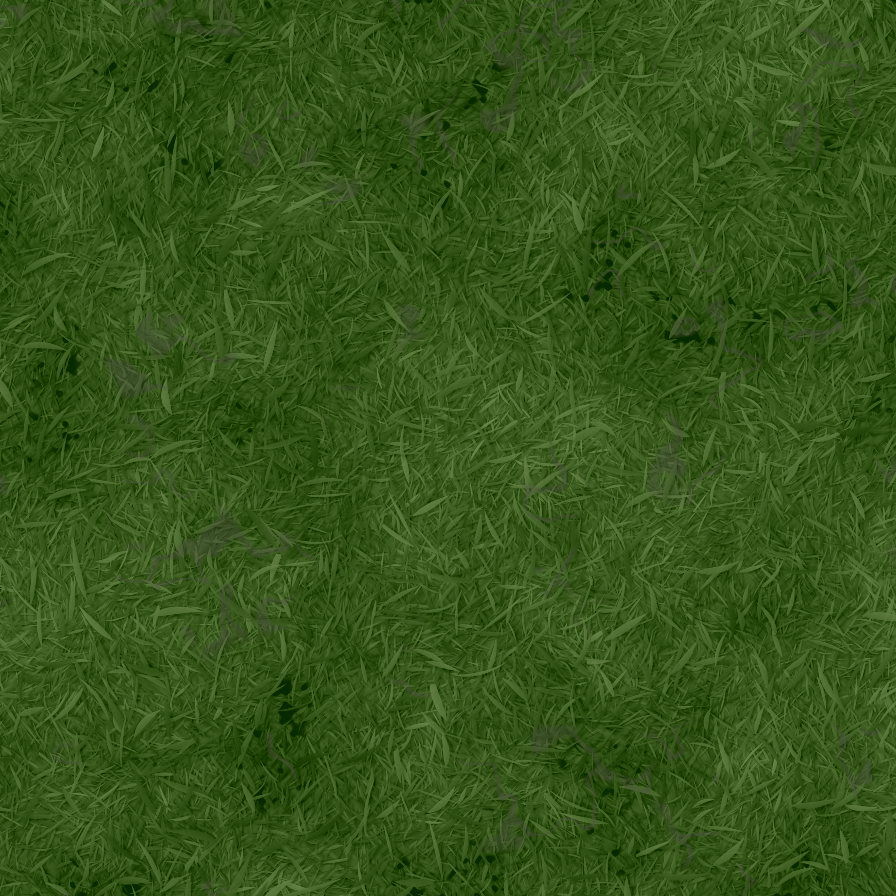
Reproduce this texture procedurally as a Shadertoy shader.

```glsl
// Dense lawn seen from above: layered grass blades in light tufts and dark hollows.
#define LAYERS 15
#define FINE_CELLS 54.0
#define COARSE_CELLS 20.0
#define BLADE_WIDTH 0.074
#define BASE_TONE 0.47
#define TONE_SPREAD 0.98
#define PATCH_GAIN 0.62
#define SHADOW 0.23
#define DARK_GREEN vec3(0.142, 0.272, 0.034)
#define LIGHT_GREEN vec3(0.335, 0.455, 0.215)
#define GREY_TINT vec3(0.030, -0.018, 0.060)

float hash1(vec2 p) {
    vec3 q = fract(p.xyx * 0.1031);
    q += dot(q, q.yzx + 33.33);
    return fract((q.x + q.y) * q.z);
}

vec4 hash4(vec2 p) {
    vec4 q = fract(p.xyxy * vec4(0.1031, 0.1030, 0.0973, 0.1099));
    q += dot(q, q.wzxy + 33.33);
    return fract((q.xxyz + q.yzzw) * q.zywx);
}

float noise(vec2 p) {
    vec2 i = floor(p), f = fract(p);
    f = f * f * (3.0 - 2.0 * f);
    vec2 e = vec2(0.0, 1.0);
    return mix(mix(hash1(i), hash1(i + e.yx), f.x),
               mix(hash1(i + e.xy), hash1(i + e.yy), f.x), f.y);
}

// Lays one curved, tapered blade per grid cell over the tone below.
float bladeLayer(float tone, vec2 uv, float depth, float seed, float tuft, float pixel) {
    float cells = mix(FINE_CELLS, COARSE_CELLS, depth * depth);
    vec2 offset = fract(seed * vec2(0.618, 0.755)) * 50.0;
    vec2 p = uv * cells + offset;
    vec2 home = floor(p - 0.5);
    float aa = pixel * cells;
    float density = mix(1.0, 0.35 + 0.8 * tuft, depth);
    for (int k = 0; k < 4; k++) {
        vec2 cell = home + vec2(k & 1, k >> 1);
        vec4 a = hash4(cell + seed * 17.0);
        vec4 b = fract(a.wzyx * 57.0 + a.yxwz * 13.0);
        if (b.z > density) continue;
        vec2 center = cell + 0.2 + 0.6 * a.xy;

        // Neighbouring blades fan out in loosely shared directions
        vec2 root = (center - offset) / cells;
        float flow = sin(root.x * 27.0 + 3.0 * sin(root.y * 19.0))
                   + sin(root.y * 33.0 - root.x * 14.0 + 2.0);
        float angle = 1.25 + 0.6 * flow + (a.z - 0.5) * 2.2;
        vec2 dir = vec2(cos(angle), sin(angle));
        vec2 d = p - center;
        vec2 q = vec2(dot(d, dir), dot(d, vec2(-dir.y, dir.x)));
        float s = q.x / mix(0.4, 0.75, a.w);
        if (abs(s) > 1.0 || abs(q.y) > 0.35) continue;

        q.y += (b.x - 0.5) * 0.22 * (s * s - 0.4);
        float taper = (1.0 - s * s) * (1.0 - 0.35 * s);
        float width = BLADE_WIDTH * mix(0.4, 1.25, b.y * b.y) * taper;
        float cover = smoothstep(aa * 0.5, -aa * 0.5, abs(q.y) - width);
        cover *= min(1.0, 2.2 * width / aa);
        float shade = smoothstep(0.08, 0.0, abs(q.y + 0.03) - width) * min(taper, 1.0);

        float bright = BASE_TONE + (b.w - 0.5) * TONE_SPREAD + 0.12 * depth;
        bright += 0.32 * step(0.93, fract(b.w * 37.0)) * tuft;
        bright += (tuft - 0.5) * PATCH_GAIN + 0.12 * s;
        bright += 0.11 * clamp(q.y / max(width, 0.01), -1.0, 1.0);
        tone -= SHADOW * shade * (1.0 - cover);
        tone = mix(tone, bright, cover * 0.88);
    }
    return tone;
}

void mainImage(out vec4 fragColor, in vec2 fragCoord) {
    vec2 uv = fragCoord / iResolution.y;
    float pixel = 1.0 / iResolution.y;

    // Light tufts and dark hollows
    float patches = 0.40 * noise(uv * 6.0 + 13.0) + 0.34 * noise(uv.yx * 13.0 + 4.0)
                  + 0.26 * noise(uv * 27.0 + 9.0);
    float tuft = clamp(0.5 + (patches - 0.5) * 1.6, 0.0, 1.0);

    // Matted undergrowth of crossing fibres
    vec2 diagonal = vec2(uv.x + uv.y, uv.x - uv.y);
    float fibres = max(noise(diagonal * vec2(55.0, 190.0)),
                       noise(diagonal * vec2(180.0, 60.0) + 40.0));
    float tone = 0.36 + 0.9 * (fibres - 0.62) + 0.45 * (tuft - 0.5);

    // Blades from fine to coarse, with small black gaps left between them
    float hollow = smoothstep(0.74, 0.84, noise(diagonal * 75.0 + 5.0))
                 * smoothstep(0.30, 0.18, tuft);
    for (int i = 0; i < LAYERS; i++) {
        float depth = float(i) / float(LAYERS - 1);
        tone = bladeLayer(tone, uv, depth, float(i) + 1.0, tuft, pixel);
        if (i == LAYERS - 6) tone = mix(tone, -0.6, hollow);
    }
    tone = clamp(tone, -0.6, 1.4);

    // Sparse greyish wisps of dead grass
    vec2 bent = uv + 0.04 * vec2(noise(uv * 38.0), noise(uv * 38.0 + 31.0));
    float ridge = 1.0 - abs(2.0 * noise(bent * 26.0 + 80.0) - 1.0);
    float wisp = smoothstep(0.82, 0.95, ridge)
               * smoothstep(0.62, 0.74, noise(uv * 13.0 + 47.0));

    vec3 color = mix(DARK_GREEN, LIGHT_GREEN, mix(tone, 0.42, wisp * 0.4));
    color += GREY_TINT * wisp;
    fragColor = vec4(clamp(color, 0.0, 1.0), 1.0);
}
```
